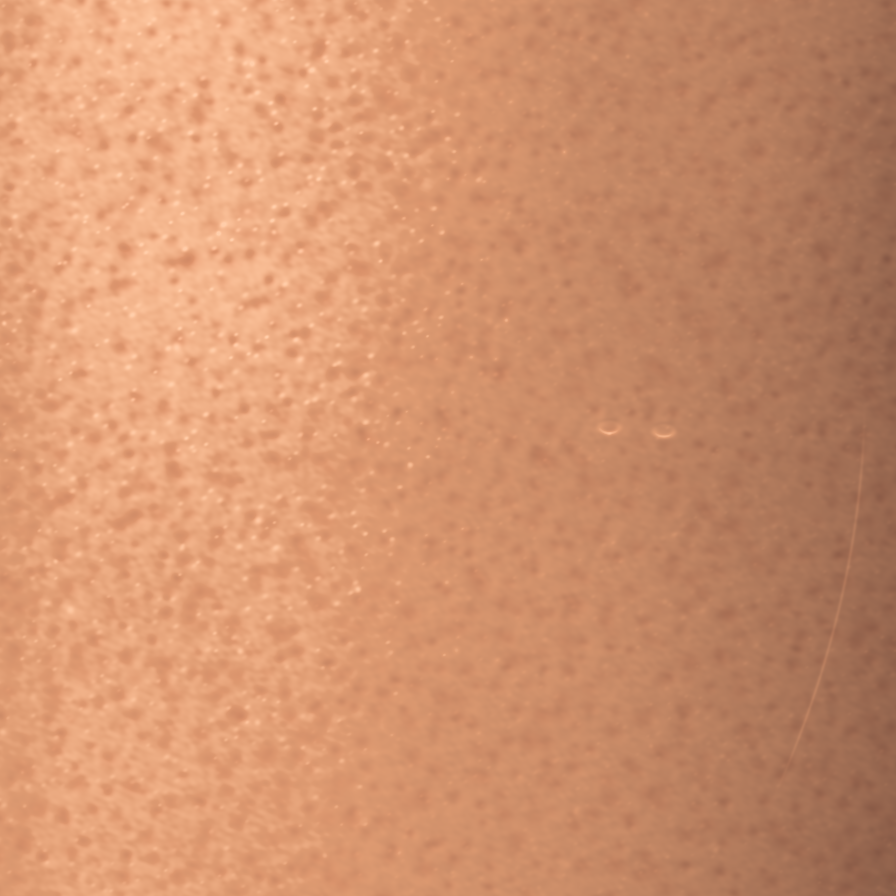
This texture is drawn by a Shadertoy shader. Its source:

```glsl
// Close view of warm skin: broad side light falling off to a shaded right edge,
// soft pore dimples and fine creases embossed by that light, small moist glints,
// two droplets and one faint hair.

const vec3 SHADE = vec3(0.50, 0.335, 0.265);
const vec3 SKIN  = vec3(0.87, 0.60, 0.44);
const vec3 SHINE = vec3(1.00, 0.80, 0.66);

float hash(vec2 p) {
    return fract(sin(dot(p, vec2(127.1, 311.7))) * 43758.5453);
}

float noise(vec2 p) {
    vec2 i = floor(p), f = fract(p);
    f = f * f * (3.0 - 2.0 * f);
    return mix(mix(hash(i), hash(i + vec2(1, 0)), f.x),
               mix(hash(i + vec2(0, 1)), hash(i + vec2(1, 1)), f.x), f.y);
}

vec2 rotate(vec2 p, float angle) {
    float c = cos(angle), s = sin(angle);
    return vec2(c * p.x - s * p.y, s * p.x + c * p.y);
}

// Soft round spots, one per jittered cell, kept with the given density.
float scatter(vec2 p, float density, float radius, float seed) {
    vec2 cell = floor(p);
    float sum = 0.0;
    for (int y = -1; y <= 1; y++) {
        for (int x = -1; x <= 1; x++) {
            vec2 id = cell + vec2(x, y);
            vec2 key = id + seed;
            vec2 jitter = vec2(hash(key + 3.1), hash(key + 7.7));
            float size = radius * mix(0.65, 1.25, hash(key + 13.3));
            vec2 d = p - id - mix(vec2(0.1), vec2(0.9), jitter);
            float strength = mix(0.4, 1.0, hash(key + 21.9));
            sum += step(hash(key), density) * strength * exp(-dot(d, d) / (size * size));
        }
    }
    return sum;
}

float pores(vec2 uv) {
    vec2 warp = 0.012 * vec2(noise(uv * 9.0), noise(uv * 9.0 + 40.0));
    return scatter(rotate(uv + warp, 0.35) * vec2(37.0, 43.0), 0.85, 0.35, 5.0);
}

// Surface height: fine creased grain with pores sunk into it.
float skinHeight(vec2 uv) {
    vec2 q = rotate(uv, 0.4);
    float grain = noise(q * vec2(58.0, 82.0)) + 0.6 * noise(q * vec2(115.0, 150.0) + 17.0);
    return 0.75 * grain - pores(uv);
}

// Broad light over the rounded form, as a red-channel tone.
float formLight(vec2 uv) {
    float x = uv.x;
    float tone = 0.893 - 0.245 * x * x - 0.06 * pow(x, 6.0);
    vec2 g = (uv - vec2(0.29, 0.86)) / vec2(0.24, 0.30);
    tone += 0.045 * exp(-dot(g, g));
    tone -= 0.05 * smoothstep(0.55, 1.0, x) * (0.6 - uv.y);
    tone -= 0.02 * smoothstep(0.08, 0.0, x);
    return tone + 0.03 * (noise(uv * 6.0) - 0.5);
}

vec3 skinColor(float tone) {
    vec3 color = mix(SHADE, SKIN, (tone - SHADE.r) / (SKIN.r - SHADE.r));
    return mix(color, SHINE, clamp((tone - SKIN.r) / (SHINE.r - SKIN.r), 0.0, 1.0));
}

// Raised drop: bright rim below, slightly shaded top.
float droplet(vec2 uv, vec2 center, float radius) {
    vec2 d = (uv - center) / (radius * vec2(1.25, 0.8));
    float r = length(d);
    float rim = exp(-pow((r - 0.8) / 0.28, 2.0));
    return rim * (0.35 - 0.65 * d.y) + 0.2 * exp(-r * r);
}

float hair(vec2 uv) {
    float rise = 0.56 - uv.y;
    float d = uv.x - (0.965 - 0.5 * rise * rise);
    float span = smoothstep(0.1, 0.2, uv.y) * smoothstep(0.56, 0.44, uv.y);
    return span * exp(-d * d / 0.000004);
}

void mainImage(out vec4 fragColor, in vec2 fragCoord) {
    vec2 uv = fragCoord / iResolution.xy;

    // Emboss the relief toward the light at the upper left.
    vec2 towardLight = 0.0055 * normalize(vec2(-0.8, 0.6));
    float relief = skinHeight(uv) - skinHeight(uv + towardLight);
    float pore = pores(uv);
    vec2 s = (uv - vec2(0.29, 0.72)) / vec2(0.26, 0.42);
    float sheen = exp(-dot(s, s));

    float tone = formLight(uv);
    tone += mix(0.038, 0.052, sheen) * relief;
    tone -= mix(0.032, 0.048, sheen) * (pore - 0.24);
    tone += 0.03 * (noise(rotate(uv, 0.4) * vec2(120.0, 190.0)) - 0.5);

    // Small glints gather where the skin is moist and lit.
    vec2 tilted = rotate(uv, -0.5);
    float glints = scatter(tilted * vec2(65.0, 90.0), 0.22, 0.22, 31.0);
    float sparks = scatter(uv * 34.0, 0.03, 0.12, 57.0);
    tone += mix(0.035, 0.11, sheen) * glints + mix(0.06, 0.16, sheen) * sparks;

    tone += 0.16 * droplet(uv, vec2(0.680, 0.524), 0.011);
    tone += 0.16 * droplet(uv, vec2(0.741, 0.520), 0.011);
    tone += 0.07 * hair(uv);

    vec3 color = skinColor(tone);
    color *= 1.0 - vec3(0.0, 0.035, 0.04) * (pore - 0.24);
    fragColor = vec4(clamp(color, 0.0, 1.0), 1.0);
}
```
